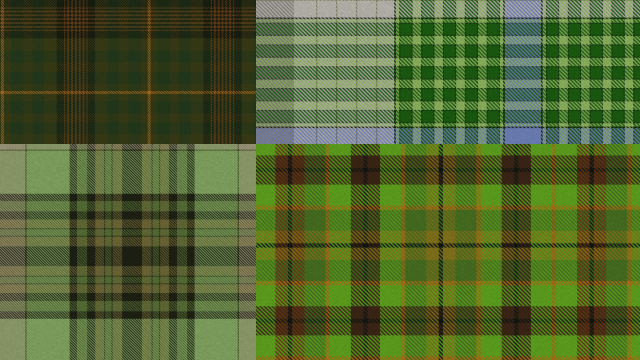
Reproduce this pattern procedurally as a WebGL 2 fragment shader.

```glsl
#version 300 es
precision highp float;

#define SPAN 768.0
#define SPLIT vec2(307.0, 173.0)
#define FOREST_TWILL 3.2
#define PASTEL_TWILL 4.6
#define MEADOW_TWILL 3.2
#define MOSS_TWILL 4.8
#define TWILL_SOFTNESS 1.0
#define TWILL_DEPTH 0.78
#define GRAIN 0.06

uniform vec2 u_resolution;
out vec4 outColor;

float pixelSize;

float hash(vec2 p) {
    vec3 q = fract(vec3(p.xyx) * 0.1031);
    q += dot(q, q.yzx + 33.33);
    return fract((q.x + q.y) * q.z);
}

// Soft-edged interval from lo to hi
float band(float t, float lo, float hi) {
    float s = 0.6 * pixelSize;
    return smoothstep(lo - s, lo + s, t) * (1.0 - smoothstep(hi - s, hi + s, t));
}

// Distance to the nearest of evenly spaced centres
float mirrored(float t, float center, float period) {
    return abs(mod(t - center + 0.5 * period, period) - 0.5 * period);
}

// Dark sett: u runs from the orange line to the middle of the dark band
vec3 forestSett(float t) {
    float u = mirrored(t, 0.0, 176.0);
    vec3 c = vec3(0.21, 0.22, 0.08);
    c = mix(c, vec3(0.13, 0.21, 0.10), band(u, 10.0, 25.0) + band(u, 36.0, 50.0));
    c = mix(c, vec3(0.09, 0.11, 0.06), band(u, 65.0, 90.0));
    float threads = band(mirrored(u, 88.0, 4.6), -1.0, 1.1);
    c = mix(c, vec3(0.40, 0.24, 0.09), threads * band(u, 74.0, 90.0));
    return mix(c, vec3(0.62, 0.40, 0.10), band(u, -2.0, 1.8));
}

// Pale sett: blue centre, five green checks, white ground, grey edge
vec3 pastelSett(float t) {
    float u = abs(t);
    vec3 c = vec3(0.41, 0.48, 0.69);
    float check = mirrored(u, 35.6, 26.2);
    vec3 greens = mix(vec3(0.52, 0.67, 0.35), vec3(0.10, 0.34, 0.06), band(check, -2.0, 7.2));
    greens = mix(greens, vec3(0.07, 0.17, 0.05), band(check, 6.6, 8.0));
    c = mix(c, greens, band(u, 22.5, 153.5));
    c = mix(c, vec3(0.69, 0.68, 0.65), band(u, 153.5, 275.0));
    float pinstripe = band(mirrored(u, 175.5, 24.0), -2.0, 0.8);
    c = mix(c, vec3(0.47, 0.44, 0.31), pinstripe * band(u, 165.0, 260.0));
    c = mix(c, vec3(0.50, 0.48, 0.46), band(u, 275.0, 400.0));
    float edges = band(u, 21.7, 23.7) + band(u, 152.5, 154.5);
    return mix(c, vec3(0.06, 0.09, 0.06), edges);
}

// Light green sett: a wide striped block around its centre
vec3 meadowSett(float t) {
    float u = abs(t);
    vec3 c = mix(vec3(0.48, 0.61, 0.36), vec3(0.58, 0.56, 0.44), band(u, 127.5, 400.0));
    c = mix(c, vec3(0.41, 0.38, 0.20), band(u, 12.0, 24.0) + band(u, 33.0, 44.0));
    c = mix(c, vec3(0.32, 0.41, 0.20), band(u, 24.0, 33.0) + band(u, 54.0, 66.0));
    float dark = band(u, -2.0, 12.0) + band(u, 44.0, 54.0) + band(u, 66.0, 75.0);
    c = mix(c, vec3(0.11, 0.12, 0.07), dark);
    float lines = band(u, 23.2, 24.8) + band(u, 32.2, 33.8) + band(u, 126.7, 128.0);
    return mix(c, vec3(0.14, 0.18, 0.09), lines);
}

// Vivid sett: rust, brown, olive, brown bands with orange lines between
vec3 mossSett(float t) {
    float phase = mod(t + 45.25, 362.0);
    float u = mirrored(t, 0.0, 90.5);
    float slot = floor(phase / 90.5);
    bool bright = mod(slot, 2.0) > 0.5 || phase < 45.25;
    vec3 c = bright ? vec3(0.35, 0.60, 0.11) : vec3(0.26, 0.41, 0.12);
    vec3 bandColor = vec3(0.22, 0.14, 0.08);
    if (slot < 0.5) bandColor = vec3(0.38, 0.21, 0.08);
    else if (slot > 1.5 && slot < 2.5) bandColor = vec3(0.48, 0.43, 0.10);
    c = mix(c, bandColor, band(u, -2.0, 17.5));
    c = mix(c, vec3(0.06, 0.08, 0.07), band(u, -2.0, 2.6));
    return mix(c, vec3(0.62, 0.42, 0.08), band(u, 42.6, 48.0));
}

// Interlaces vertical and horizontal threads along a diagonal
vec3 weave(vec3 warp, vec3 weft, vec2 p, float period) {
    float d = mirrored(p.x - p.y, 0.0, period) - 0.25 * period;
    float edge = TWILL_SOFTNESS * pixelSize;
    float over = smoothstep(-edge, edge, d);
    return mix(warp, weft, mix(0.5, over, TWILL_DEPTH)) * (0.97 + 0.03 * over);
}

void main() {
    pixelSize = SPAN / u_resolution.x;
    vec2 p = vec2(gl_FragCoord.x, u_resolution.y - gl_FragCoord.y) * pixelSize;
    vec3 color;
    if (p.y < SPLIT.y) {
        if (p.x < SPLIT.x)
            color = weave(forestSett(p.x - 3.0), forestSett(p.y - 111.0), p, FOREST_TWILL);
        else
            color = weave(pastelSett(p.x - 627.5), pastelSett(p.y - 175.5), p, PASTEL_TWILL);
    } else {
        if (p.x < SPLIT.x)
            color = weave(meadowSett(p.x - 158.5), meadowSett(p.y - 307.5), p, MEADOW_TWILL);
        else
            color = weave(mossSett(p.x - 348.0), mossSett(p.y - 113.5), p, MOSS_TWILL);
    }

    // Fine wool grain
    color *= 1.0 + GRAIN * (hash(floor(p / 1.5)) - 0.5);
    outColor = vec4(color, 1.0);
}
```
